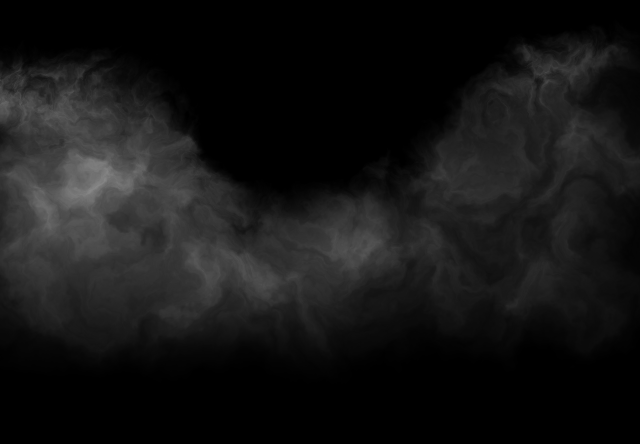
Write a Shadertoy shader that draws this texture.

```glsl
// Two banks of grey smoke drifting over black, joined by a low bridge of haze.
// Soft elliptical puffs set the light, a noisy ceiling cuts the upper edge,
// and warped gradient noise adds billows and fine wisps.

vec2 randomGradient(vec2 cell) {
    vec3 h = fract(vec3(cell.xyx) * vec3(0.1031, 0.1030, 0.0973));
    h += dot(h, h.yzx + 33.33);
    float angle = 6.2832 * fract((h.x + h.y) * h.z);
    return vec2(cos(angle), sin(angle));
}

float gradientNoise(vec2 p) {
    vec2 i = floor(p), f = fract(p);
    vec2 u = f * f * f * (f * (f * 6.0 - 15.0) + 10.0);
    vec2 e = vec2(0.0, 1.0);
    float a = dot(randomGradient(i), f);
    float b = dot(randomGradient(i + e.yx), f - e.yx);
    float c = dot(randomGradient(i + e.xy), f - e.xy);
    float d = dot(randomGradient(i + e.yy), f - e.yy);
    return mix(mix(a, b, u.x), mix(c, d, u.x), u.y);
}

float fbm(vec2 p) {
    float sum = 0.0, amplitude = 0.6;
    for (int octave = 0; octave < 6; octave++) {
        sum += amplitude * gradientNoise(p);
        p = mat2(1.6, 1.2, -1.2, 1.6) * p + 7.3;
        amplitude *= 0.52;
    }
    return sum;
}

// Thin bright filaments along the zero lines of the noise
float wisps(vec2 p) {
    float sum = 0.0, amplitude = 0.55;
    for (int octave = 0; octave < 4; octave++) {
        float ridge = 1.0 - min(abs(gradientNoise(p)) * 2.2, 1.0);
        sum += amplitude * ridge * ridge;
        p = mat2(1.5, 1.1, -1.1, 1.5) * p + 3.7;
        amplitude *= 0.55;
    }
    return sum;
}

float puff(vec2 p, vec2 centre, vec2 radii) {
    vec2 d = (p - centre) / radii;
    return exp(-dot(d, d));
}

// Broad light of the smoke, before any detail
float smokeBody(vec2 p) {
    // Left bank
    float light = 0.34 * puff(p, vec2(0.20, 0.63), vec2(0.24, 0.18));
    light += 0.35 * puff(p, vec2(0.02, 0.79), vec2(0.14, 0.07));
    light += 0.20 * puff(p, vec2(0.42, 0.48), vec2(0.20, 0.15));
    light += 0.15 * puff(p, vec2(0.10, 0.47), vec2(0.20, 0.15));
    // Bridge and low haze
    light += 0.13 * puff(p, vec2(0.58, 0.35), vec2(0.20, 0.11));
    light += 0.19 * puff(p, vec2(0.80, 0.455), vec2(0.14, 0.085));
    light += 0.05 * puff(p, vec2(0.50, 0.28), vec2(0.60, 0.10));
    // Right bank
    light += 0.09 * puff(p, vec2(0.91, 0.64), vec2(0.10, 0.07));
    light += 0.15 * puff(p, vec2(1.06, 0.55), vec2(0.22, 0.17));
    light += 0.18 * puff(p, vec2(1.23, 0.80), vec2(0.12, 0.10));
    light += 0.11 * puff(p, vec2(1.36, 0.64), vec2(0.17, 0.13));
    light += 0.11 * puff(p, vec2(1.36, 0.88), vec2(0.10, 0.06));
    light += 0.07 * puff(p, vec2(1.20, 0.40), vec2(0.28, 0.15));
    // Dark hollows
    light -= 0.12 * puff(p, vec2(0.00, 0.71), vec2(0.05, 0.06));
    light -= 0.08 * puff(p, vec2(0.32, 0.457), vec2(0.07, 0.06));
    return max(light, 0.0);
}

void mainImage(out vec4 fragColor, in vec2 fragCoord) {
    vec2 p = fragCoord / iResolution.y;

    // Turbulent displacement
    vec2 swirl = vec2(fbm(p * 4.0 + 2.1), fbm(p * 4.0 + 19.4));
    vec2 q = p + 0.10 * swirl;
    float billow = fbm(q * 5.0 + 0.8 * swirl + 11.0);
    float detail = fbm(q * 13.0 + 1.5 * swirl + 31.0);

    // Upper silhouette: high on both sides with a valley between
    float ceiling = mix(0.86, 0.53, smoothstep(0.30, 0.60, p.x))
                  + 0.42 * smoothstep(0.66, 1.35, p.x);
    float depth = ceiling - p.y + 0.13 * billow + 0.06 * detail;
    float cover = smoothstep(-0.07, 0.09, depth);

    // Filaments gather along the high outer edges
    float outer = 1.0 - smoothstep(0.35, 0.60, p.x) + smoothstep(0.95, 1.15, p.x);
    float fringe = outer * (1.0 - smoothstep(0.02, 0.24, depth));
    vec2 slant = mat2(0.8, -0.6, 0.6, 0.8) * q * vec2(1.0, 1.3);
    float strands = wisps(slant * 9.0 + 2.5 * swirl);

    float contrast = mix(0.9, 1.5, smoothstep(0.5, 1.0, p.x));
    float light = smokeBody(q) * cover * exp(contrast * billow + 0.55 * detail);
    light *= mix(1.0, 0.45 + 1.1 * strands, 0.8 * fringe);
    light = max(light - 0.012, 0.0);

    fragColor = vec4(vec3(light), 1.0);
}
```
